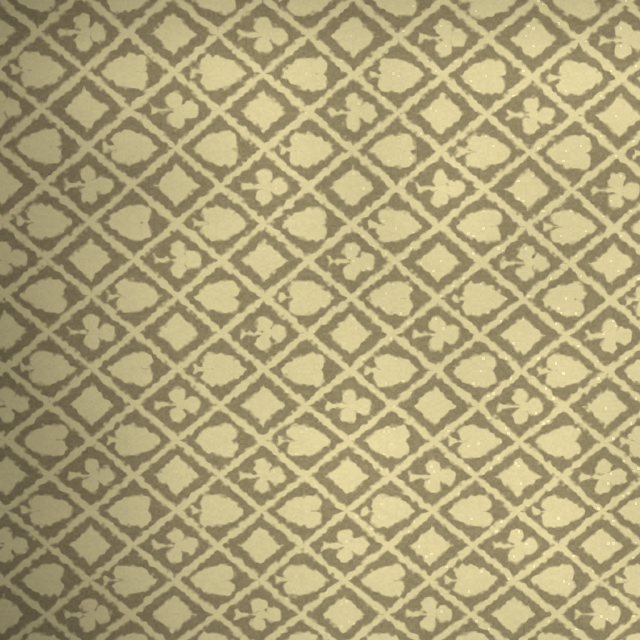
Write a three.js fragment shader that draws this pattern.

```glsl
#define GROUND vec3(0.575, 0.525, 0.39)
#define THREAD vec3(0.87, 0.82, 0.615)
#define ROWS 8.85
#define PITCH 0.1348
#define CENTER vec2(0.4128, 0.479)
#define CELL_ASPECT 0.83
#define LINE_HALF 0.040
#define SOFTNESS 0.022
#define FRAY 0.045
#define WEAVE 256.0
#define GRAIN 0.09

varying vec2 vUv;

float hash(vec2 p) {
  return fract(sin(dot(p, vec2(127.1, 311.7))) * 43758.5453);
}

float noise(vec2 p) {
  vec2 i = floor(p);
  vec2 f = fract(p);
  f = f * f * (3.0 - 2.0 * f);
  return mix(mix(hash(i), hash(i + vec2(1.0, 0.0)), f.x),
             mix(hash(i + vec2(0.0, 1.0)), hash(i + 1.0), f.x), f.y);
}

float circle(vec2 p, vec2 c, float r) {
  return length(p - c) - r;
}

// Lying heart: tip to the left, lobes to the right
float heart(vec2 p) {
  p.y = abs(p.y);
  float taper = max(circle(p, vec2(0.08, -0.305), 0.495), p.x - 0.105);
  return min(taper, circle(p, vec2(0.105, 0.088), 0.102));
}

// Stalk that flares at its left end
float stem(vec2 p, float left) {
  float halfWidth = 0.024 + 0.03 * (1.0 - smoothstep(left, left + 0.09, p.x));
  return max(abs(p.y) - halfWidth, max(left - p.x, p.x));
}

float spade(vec2 p) {
  return min(heart(vec2(0.0 - p.x - 0.01, p.y)), stem(p, -0.32));
}

float club(vec2 p) {
  float side = circle(vec2(p.x, abs(p.y)), vec2(0.0, 0.108), 0.094);
  float front = circle(p, vec2(0.165, 0.0), 0.103);
  float core = circle(p, vec2(0.04, 0.0), 0.075);
  return min(min(side, front), min(core, stem(p, -0.27)));
}

float diamond(vec2 p) {
  return (abs(p.x) / 0.25 + abs(p.y) / 0.228 - 1.0) * 0.168;
}

// Slightly stretched cloth: column and row coordinates, rows counted downward
vec2 clothGrid(vec2 uv) {
  float drop = CENTER.y - uv.y;
  drop -= (uv.x - 0.4) * (0.007 - 0.018 * drop);
  float row = ROWS * drop + 0.59 * drop * drop;
  float pitch = PITCH - 0.001 * row + 0.00013 * row * row;
  float middle = CENTER.x - 0.0009 * row - 0.00033 * row * row;
  return vec2((uv.x - middle) / pitch, row);
}

// Lattice lines and the suit chosen by the parity of the diagonal cell
float pattern(vec2 grid) {
  vec2 diagonal = vec2(grid.x + grid.y, grid.x - grid.y);
  vec2 cell = floor(diagonal + 0.5);
  vec2 f = diagonal - cell;
  vec2 odd = mod(cell, 2.0);
  vec2 p = 0.5 * vec2(f.x + f.y, (f.x - f.y) * CELL_ASPECT);

  float suit;
  if (odd.x < 0.5) suit = odd.y < 0.5 ? club(p) : spade(p);
  else suit = odd.y < 0.5 ? heart(p) : diamond(p);

  float slope = length(vec2(1.0, 1.0 / CELL_ASPECT));
  float line = (0.5 - max(abs(f.x), abs(f.y))) / slope - LINE_HALF;
  return min(suit, line);
}

// Uneven light: dim left side, darker top edge and faint blotches
float lighting(vec2 uv) {
  float light = mix(0.66, 1.0, smoothstep(-0.12, 0.48, uv.x + 0.1 * (uv.y - 0.5)));
  light *= 1.0 - 0.13 * smoothstep(0.88, 1.03, uv.y);
  light *= 1.0 - 0.07 * smoothstep(0.2, 0.0, uv.y) * (1.0 - uv.x);
  return light * (0.96 + 0.08 * noise(uv * 7.0));
}

void main() {
  // Frayed woven edges
  float d = pattern(clothGrid(vUv));
  d += FRAY * (noise(vUv * WEAVE * 0.6) - 0.5);
  float raised = 1.0 - smoothstep(-SOFTNESS, SOFTNESS, d);
  vec3 color = mix(GROUND, THREAD, raised) * lighting(vUv);

  // Thread grain with occasional glints
  vec2 knot = floor(vUv * WEAVE);
  float grain = 0.6 * hash(knot) + 0.4 * noise(vUv * WEAVE * vec2(0.3, 0.8)) - 0.5;
  color *= 1.0 + GRAIN * grain * (1.6 - raised);
  color += 0.1 * raised * step(0.975, hash(knot + 71.0)) * smoothstep(0.2, 0.9, vUv.x);

  gl_FragColor = vec4(color, 1.0);
}
```
